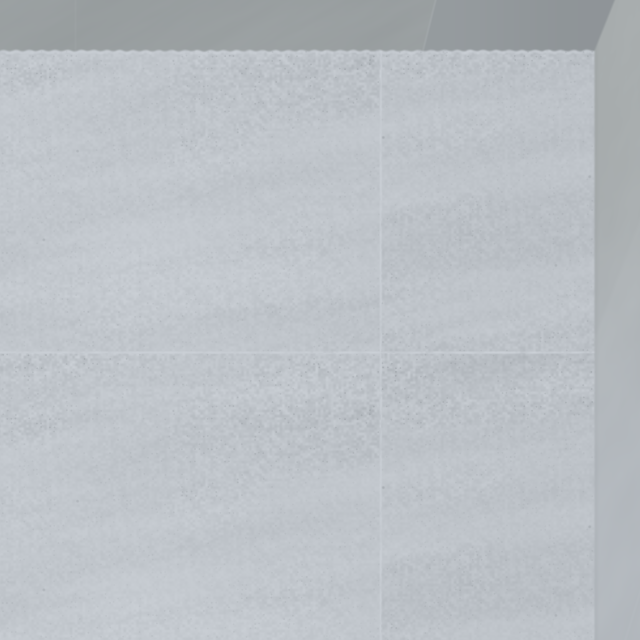
Write a WebGL 1 fragment shader that draws this texture.

```glsl
precision highp float;
// Pale stone wall tiles with thin light joints, framed by a grey ceiling
// strip above and a side wall at the right. Slanted value noise makes the
// bedding streaks, fine noise and hashed cells make the grain and pits.
uniform vec2 u_resolution;

const vec2 JOINT = vec2(0.595, 0.449);      // where the visible joints cross
const vec2 TILE_SIZE = vec2(0.84, 0.547);
const float CEILING_Y = 0.921;
const float CORNER_X = 0.929;
const float SOFT = 0.0018;                  // edge softness in canvas units
const vec3 STONE_DARK = vec3(0.690, 0.711, 0.733);
const vec3 STONE_PALE = vec3(0.790, 0.810, 0.833);
const vec3 GROUT = vec3(0.800, 0.820, 0.845);
const vec3 CEILING = vec3(0.602, 0.624, 0.630);
const vec3 CEILING_DARK = vec3(0.560, 0.582, 0.595);
const vec3 SIDE_TOP = vec3(0.660, 0.680, 0.684);
const vec3 SIDE_BOTTOM = vec3(0.690, 0.711, 0.732);

float hash(vec2 p) {
  return fract(sin(dot(p, vec2(127.1, 311.7))) * 43758.5453);
}

float noise(vec2 p) {
  vec2 i = floor(p);
  vec2 f = fract(p);
  f = f * f * (3.0 - 2.0 * f);
  float low = mix(hash(i), hash(i + vec2(1.0, 0.0)), f.x);
  float high = mix(hash(i + vec2(0.0, 1.0)), hash(i + vec2(1.0, 1.0)), f.x);
  return mix(low, high, f.y);
}

float fbm(vec2 p) {
  float sum = 0.0;
  float amp = 0.5;
  for (int i = 0; i < 4; i++) {
    sum += amp * noise(p);
    p = p * 2.03 + 17.3;
    amp *= 0.5;
  }
  return sum / 0.9375;
}

// Soft line: 1 on the centre, 0 beyond the half width
float line(float d, float halfWidth, float soft) {
  return 1.0 - smoothstep(halfWidth - soft, halfWidth + soft, abs(d));
}

// Sparse dark pits, one possible pit per cell
float pits(vec2 p, float density) {
  vec2 cell = floor(p);
  vec2 centre = 0.35 + 0.3 * vec2(hash(cell + 3.1), hash(cell + 8.7));
  float spot = 1.0 - smoothstep(0.05, 0.35, length(fract(p) - centre));
  return spot * step(1.0 - density, hash(cell + 5.3));
}

// One stone face; rows share the face, columns get another seed
vec3 stone(vec2 p, float seed) {
  vec2 bed = vec2(p.x, p.y - 0.15 * p.x + 0.012 * noise(p * 7.0 + seed));
  float streak = fbm(bed * vec2(2.2, 19.0) + seed * 13.7);
  float fine = fbm(bed * vec2(5.0, 50.0) + seed * 5.1);
  float edgeBand = smoothstep(0.36, 0.54, p.y);
  float tone = 0.60 + 0.46 * (streak - 0.5) + 0.24 * (fine - 0.5);
  tone -= 0.07 * edgeBand;

  // Grain is strongest in the dark beds and in loose patches
  float patches = smoothstep(0.3, 0.75, noise(bed * vec2(7.0, 18.0) + seed));
  float rough = clamp(1.1 - tone + 0.25 * edgeBand, 0.35, 0.9);
  rough *= 0.7 + 0.5 * patches;
  float grain = noise(p * 250.0 + seed * 31.0) - 0.5;
  grain += 0.55 * (noise(p * 150.0 + seed * 11.0) - 0.5);
  tone += 0.72 * rough * grain;
  tone -= 0.65 * rough * pits(p * 150.0 + seed * 9.0, 0.12);
  tone -= 0.6 * pits(p * 100.0 + seed * 4.0, 0.003);
  return mix(STONE_DARK, STONE_PALE, clamp(tone, -0.3, 1.15));
}

vec3 tiledWall(vec2 uv, float soft) {
  vec2 q = (uv - JOINT) / TILE_SIZE;
  vec3 col = stone(fract(q) * TILE_SIZE, 2.0 + floor(q.x));
  col += 0.008 - 0.018 * smoothstep(0.1, 0.9, uv.x);
  vec2 toJoint = (fract(q + 0.5) - 0.5) * TILE_SIZE;
  float wear = 0.35 + 0.55 * noise(uv * 60.0);
  float across = line(toJoint.y, 0.0018, soft);
  float upright = 0.9 * line(toJoint.x, 0.0017, soft);
  return mix(col, GROUT, max(across, upright) * wear);
}

vec3 ceilingStrip(vec2 uv, float soft) {
  float slantX = uv.x - 0.661 - 0.25 * (uv.y - CEILING_Y);
  float veins = fbm(vec2(uv.x * 12.0 - uv.y * 14.0, uv.y * 22.0 - uv.x * 9.0));
  vec3 col = CEILING + 0.035 * (veins - 0.5);
  vec3 plain = CEILING_DARK + 0.025 * smoothstep(0.92, 0.68, uv.x);
  col = mix(col, plain, smoothstep(-2.0 * soft, 2.0 * soft, slantX));
  col += 0.03 * line(slantX, 0.0016, soft);
  return col + 0.012 * line(uv.x - 0.118, 0.0014, soft);
}

vec3 sideWall(vec2 uv) {
  vec3 col = mix(SIDE_BOTTOM, SIDE_TOP, smoothstep(0.2, 0.85, uv.y));
  col += 0.03 * (fbm(vec2(uv.x * 22.0 - uv.y * 7.0, uv.y * 9.0)) - 0.5);
  float slab = uv.y - 0.50 - 2.6 * (uv.x - 0.94);
  col += 0.012 * (1.0 - smoothstep(-0.012, 0.012, slab));
  col += 0.008 * line(uv.y - 3.2 * (uv.x - 0.977), 0.006, 0.005);
  return col - 0.022 * (1.0 - smoothstep(0.0, 0.009, uv.x - CORNER_X));
}

void main() {
  vec2 uv = gl_FragCoord.xy / u_resolution;
  float soft = max(SOFT, 1.0 / min(u_resolution.x, u_resolution.y));
  vec3 col = tiledWall(uv, soft);

  // Ceiling meets the tiles along a pale, slightly scalloped edge
  float scallop = 0.001 * sin(uv.x * 310.0) + 0.001 * (noise(uv * 60.0) - 0.5);
  float edge = uv.y - CEILING_Y - scallop;
  col = mix(col, ceilingStrip(uv, soft), smoothstep(-1.5 * soft, 1.5 * soft, edge));
  float edgeWear = 0.2 + 0.4 * noise(uv * 70.0);
  col = mix(col, GROUT, edgeWear * line(edge + 0.003, 0.002, soft));

  // Side wall, its edge leaning outward above the ceiling line
  float corner = uv.x - CORNER_X - 0.4 * max(uv.y - CEILING_Y, 0.0);
  col = mix(col, sideWall(uv), smoothstep(-1.5 * soft, 1.5 * soft, corner));
  gl_FragColor = vec4(col, 1.0);
}
```
